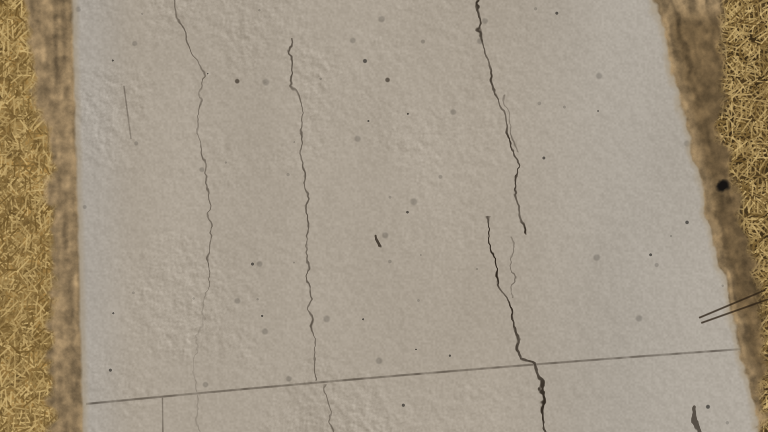
This texture is drawn by a Shadertoy shader. Its source:

```glsl
// A weathered concrete road seen from above, with dirt and straw on both verges.
// Value noise shades slab and dirt, jittered polylines form the cracks, rotated
// layers of hashed cells scatter the straw. Units: canvas height, y down.

float hash(vec2 p) {
  vec3 h = fract(p.xyx * vec3(.1031, .103, .0973));
  h += dot(h, h.yzx + 33.33);
  return fract((h.x + h.y) * h.z);
}

float noise(vec2 p) {
  vec2 i = floor(p), f = fract(p);
  f = f * f * (3. - 2. * f);
  return mix(mix(hash(i), hash(i + vec2(1, 0)), f.x),
             mix(hash(i + vec2(0, 1)), hash(i + 1.), f.x), f.y);
}

float fbm(vec2 p) {
  float sum = 0., amp = .53;
  for (int i = 0; i < 4; i++) {
    sum += amp * noise(p);
    p = mat2(1.6, 1.2, -1.2, 1.6) * p + 7.3;
    amp *= .5;
  }
  return sum;
}

float segment(vec2 p, vec2 a, vec2 b) {
  vec2 ab = b - a;
  return length(p - a - ab * clamp(dot(p - a, ab) / dot(ab, ab), 0., 1.));
}

float stroke(float d, float width, float px) {
  return 1. - smoothstep(width - .5 * px, width + px, d);
}

float line(vec2 p, vec2 a, vec2 b, float width, float px) {
  return stroke(segment(p, a, b), width, px);
}

float crack(vec2 p, vec2 pts[8], float width, float px) {
  float d = 9.;
  for (int i = 0; i < 7; i++) d = min(d, segment(p, pts[i], pts[i + 1]));
  return stroke(d, width, px);
}

float spot(vec2 p, vec2 centre, vec2 radius) {
  return 1. - smoothstep(.5, 1.2, length((p - centre) / radius));
}

// Soft round marks, one at most per cell
float specks(vec2 p, float density, float radius) {
  vec2 id = floor(p);
  vec2 centre = .25 + .5 * vec2(hash(id + 11.), hash(id + 47.));
  return step(hash(id), density) * spot(fract(p), centre, vec2(radius * (.4 + hash(id + 83.))));
}

// Overlapping stalks, one per elongated cell in each rotated layer
vec3 straw(vec2 p, vec3 ground, float px) {
  vec3 col = ground * (.55 + .9 * fbm(p * 45.));
  vec2 cell = vec2(.045, .011);
  for (int i = 0; i < 9; i++) {
    float k = float(i), c = cos(k * 2.4 + .5), s = sin(k * 2.4 + .5);
    vec2 g = mat2(c, s, -s, c) * p / cell + k * 19. + 60.;
    vec2 id = floor(g);
    vec2 tip = vec2(.009 + .011 * hash(id + 9.), .006 * hash(id + 5.) - .003);
    float cover = line((fract(g) - .5) * cell, -tip, tip, .0012, px);
    vec3 stalk = mix(vec3(.4, .31, .16), vec3(.82, .71, .48), hash(id + 31.));
    col = mix(col, stalk, .8 * cover * step(.3, hash(id)));
  }
  return col;
}

vec3 concrete(vec2 p) {
  vec3 col = mix(vec3(.665, .625, .568), vec3(.675, .645, .6), smoothstep(1.1, 1.5, p.x));
  col = mix(col, vec3(.66, .635, .6), .7 * smoothstep(.32, .2, p.x));
  col += .045 * (fbm(p * vec2(7, 3)) - .5) + .04 * (noise(p * 210.) - .5);
  float rough = smoothstep(.35, .7, fbm(p * 4. + 20.)) * smoothstep(1.35, .8, p.x);
  float relief = fbm(p * 65.) - fbm(p * 65. + vec2(.26, -.26));
  col += relief * (.05 + .15 * rough);
  col *= 1. - .16 * specks(p * 14., .13, .09);
  return col * (1. - .5 * specks(p * 9. + 33., .15, .035));
}

// Darkness of cracks, joint and isolated scars
float damage(vec2 p, float px) {
  vec2 q = p + vec2(.014 * (noise(p * 42.) - .5), 0) + .005 * (noise(p * 130.) - .5);
  vec2 a[8] = vec2[8](vec2(.398, 0), vec2(.428, .09), vec2(.47, .17), vec2(.456, .28),
    vec2(.486, .46), vec2(.481, .66), vec2(.445, .86), vec2(.463, 1));
  vec2 b[8] = vec2[8](vec2(.671, .09), vec2(.678, .2), vec2(.701, .25), vec2(.697, .35),
    vec2(.711, .46), vec2(.712, .67), vec2(.727, .78), vec2(.734, .88));
  vec2 c[8] = vec2[8](vec2(1.104, 0), vec2(1.111, .09), vec2(1.134, .17), vec2(1.157, .24),
    vec2(1.181, .31), vec2(1.197, .38), vec2(1.19, .45), vec2(1.213, .54));
  vec2 e[8] = vec2[8](vec2(1.127, .5), vec2(1.141, .6), vec2(1.157, .66), vec2(1.188, .72),
    vec2(1.204, .83), vec2(1.234, .84), vec2(1.25, .88), vec2(1.262, 1));
  float dark = crack(q, a, .0011, px) * mix(.42, .16, smoothstep(.6, .75, p.y));
  dark = max(dark, .55 * crack(q, b, .0013, px));
  dark = max(dark, .75 * crack(q, c, .0016, px));
  dark = max(dark, .8 * crack(q, e, .0012 + .001 * smoothstep(.6, .8, p.y), px));
  float fine = line(q, vec2(1.167, .22), vec2(1.2, .35), .001, px);
  fine = max(fine, line(q, vec2(1.185, .55), vec2(1.19, .69), .001, px));
  fine = max(fine, line(q, vec2(.752, .89), vec2(.771, 1), .001, px));
  fine = max(fine, line(p, vec2(.287, .2), vec2(.303, .32), .001, px));
  fine = max(fine, line(p, vec2(.376, .92), vec2(.377, 1), .001, px));
  dark = max(dark, .38 * fine) * (.6 + .6 * noise(p * 28.));
  float t = (p.x - .2) / 1.49;
  float joint = abs(p.y - .935 + .125 * t + .02 * t * (1. - t));
  dark = max(dark, stroke(joint, .0018, px) * step(0., t) * (.22 + .3 * noise(p * 60.)));
  dark = max(dark, .75 * line(q, vec2(.87, .547), vec2(.877, .57), .003, px));
  dark = max(dark, .65 * line(q, vec2(1.608, .945), vec2(1.612, 1), .005, px));
  return max(dark, .6 * max(spot(p, vec2(.549, .188), vec2(.006)), spot(p, vec2(.897, .185), vec2(.006))));
}

void mainImage(out vec4 fragColor, in vec2 fragCoord) {
  float px = 1. / iResolution.y;
  vec2 p = vec2(fragCoord.x, iResolution.y - fragCoord.y) * px;
  float ragged = .025 * (fbm(p * 28.) - .5);
  float left = .167 + .025 * p.y - p.x + .3 * ragged;
  float right = p.x - 1.516 - .245 * p.y + ragged;
  vec3 col = mix(concrete(p), vec3(.16, .13, .1), damage(p, px));
  col = mix(col, vec3(.62, .55, .44), .5 * smoothstep(-.02, 0., max(left, right)));
  // Dirt with wheel tracks along the verges
  float side = max(left, right);
  float tracks = noise(vec2(side * 100., p.y * 9.)) - .5;
  float dark = smoothstep(0., .04, right) * smoothstep(0., .07, p.y);
  vec3 dirt = mix(vec3(.56, .475, .355), vec3(.43, .355, .25), dark);
  dirt *= .7 + .6 * fbm(p * 58.) + .28 * tracks;
  col = mix(col, dirt, smoothstep(-.004, .005, side));
  // Straw beyond the dirt
  float grass = max(.065 + .05 * smoothstep(.1, .4, p.y) - p.x,
    p.x - 1.67 - .1 * smoothstep(.25, .75, p.y)) + 2. * ragged;
  vec3 ground = mix(vec3(.53, .42, .24), vec3(.27, .21, .12), step(1., p.x));
  if (grass > -.015) col = mix(col, straw(p, ground, px), smoothstep(-.015, .012, grass));
  // Stone and thin cast shadows
  col = mix(col, vec3(.09, .08, .07), spot(p + ragged, vec2(1.671, .428), vec2(.02, .015)));
  float twig = max(line(p, vec2(1.62, .735), vec2(1.77, .672), .0015, px),
    line(p, vec2(1.625, .747), vec2(1.78, .692), .0015, px));
  fragColor = vec4(mix(col, vec3(.16, .12, .08), .75 * twig), 1);
}
```
